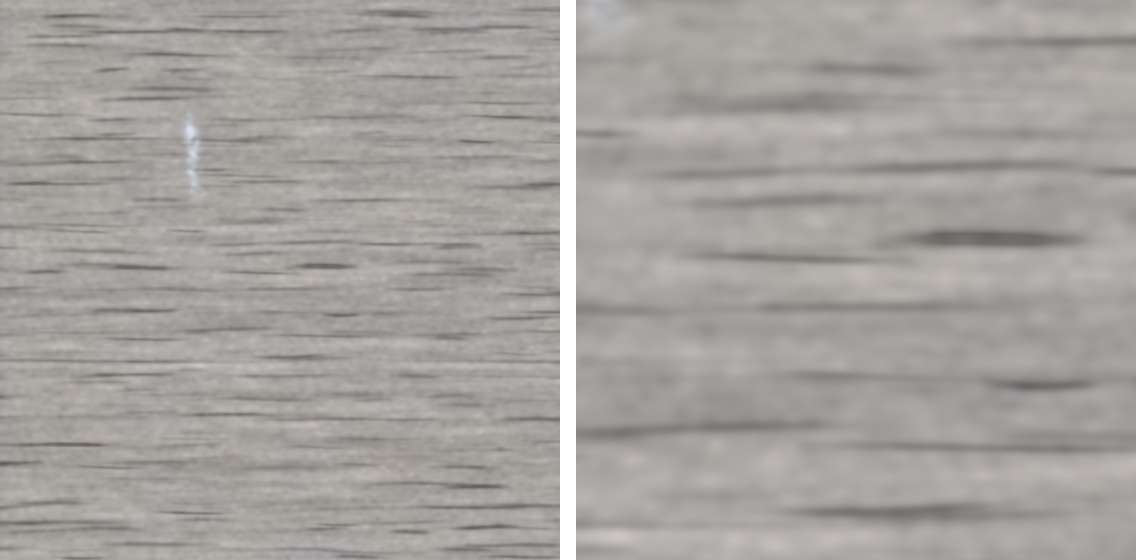
Left, the full canvas; right, a detail of the centre.
This texture is drawn by a three.js fragment shader. Its source:

```glsl
varying vec2 vUv;

// Colours
const vec3 BASE = vec3(0.658, 0.642, 0.628);
const vec3 DARKEN = vec3(1.0, 0.975, 0.95);
const vec3 WARM_TINT = vec3(0.3, 0.2, -1.0);
const vec3 SCUFF_COLOR = vec3(0.83, 0.87, 0.92);

// Grain frequencies across and up, and their contrast
const vec2 STREAK_FREQ = vec2(4.5, 80.0);
const vec2 FIBRE_FREQ = vec2(26.0, 125.0);
const vec2 SPECKLE_FREQ = vec2(95.0, 125.0);
const vec2 TINT_FREQ = vec2(7.0, 16.0);
const float STREAK_GAIN = 0.042;
const float FIBRE_GAIN = 0.030;
const float SPECKLE_GAIN = 0.030;
const float BAND_GAIN = 0.007;
const float TINT_GAIN = 0.010;

// Dark pores
const int PORE_LAYERS = 4;
const vec2 PORE_CELLS = vec2(3.5, 26.0);
const float PORE_WIDTH = 0.0040;
const float PORE_DEPTH = 0.19;

// Long seam and pale scuff
const float SEAM_Y = 0.355;
const float SEAM_WIDTH = 0.0035;
const float SEAM_DEPTH = 0.13;
const vec2 SCUFF_HEAD = vec2(0.341, 0.762);
const float SCUFF_LEAN = 0.075;
const float SCUFF_WIDTH = 0.011;
const float SCUFF_BOTTOM = 0.625;
const float SCUFF_TOP = 0.805;

vec3 hash3(vec2 cell, float seed) {
  vec3 p = fract(vec3(cell, seed).xyx * vec3(0.1031, 0.1030, 0.0973) + seed * 0.137);
  p += dot(p, p.yxz + 33.33);
  return fract((p.xxy + p.yzz) * p.zyx);
}

float bell(float x) {
  return exp(-x * x);
}

// Cellular noise: soft blobs of random sign, one in each cell
float blobs(vec2 p, float seed) {
  vec2 cell = floor(p);
  float sum = 0.0;
  for (int j = -1; j <= 1; j++) {
    for (int i = -1; i <= 1; i++) {
      vec2 id = cell + vec2(float(i), float(j));
      vec3 h = hash3(id, seed);
      vec2 d = p - id - h.xy;
      sum += (2.0 * h.z - 1.0) * exp(-3.0 * dot(d, d));
    }
  }
  return sum;
}

// One tapered dash in each cell, with each row shifted sideways
float pores(vec2 uv, float seed) {
  vec2 p = uv * PORE_CELLS + vec2(0.0, seed * 0.37);
  float row = floor(p.y);
  p.x += hash3(vec2(row, 7.0), seed).x * 5.0;
  vec2 id = floor(p);
  vec3 place = hash3(id, seed + 11.0);
  vec3 look = hash3(id, seed + 23.0);
  float halfLength = mix(0.14, 0.48, look.x);
  float centre = mix(halfLength, 1.0 - halfLength, place.x);
  float along = (fract(p.x) - centre) / halfLength;
  float taper = 1.0 - smoothstep(0.25, 1.0, abs(along));
  float across = (fract(p.y) - mix(0.3, 0.7, place.y)) / PORE_CELLS.y;
  across += 0.0012 * sin(along * 2.5 + look.y * 6.28);
  float width = PORE_WIDTH * mix(0.7, 1.15, look.y);
  return taper * bell(across / width) * mix(0.08, 1.0, look.z * look.z);
}

// Broad uneven bands from layered sines
float bands(vec2 uv) {
  float y = uv.y + 0.006 * sin(uv.x * 5.0 + 1.0);
  return sin(y * 23.0 + 0.8) + 0.7 * sin(y * 57.0 + uv.x * 2.0) + 0.6 * sin(y * 131.0 - uv.x * 3.0);
}

float scuffMask(vec2 uv, float speckle) {
  float path = SCUFF_HEAD.x + (SCUFF_HEAD.y - uv.y) * SCUFF_LEAN + 0.003 * sin(uv.y * 70.0);
  float ends = smoothstep(SCUFF_BOTTOM, SCUFF_BOTTOM + 0.05, uv.y)
             * (1.0 - smoothstep(SCUFF_TOP - 0.03, SCUFF_TOP, uv.y));
  float trail = bell((uv.x - path) / SCUFF_WIDTH) * ends * (0.5 + 0.35 * speckle);
  float head = bell(length((uv - SCUFF_HEAD) / vec2(0.011, 0.016)));
  return clamp(trail + 0.6 * head, 0.0, 1.0);
}

void main() {
  vec2 uv = vUv;
  uv.y += 0.0015 * sin(uv.x * 9.0 + uv.y * 31.0);

  float speckle = blobs(uv * SPECKLE_FREQ, 3.0);
  float streak = blobs(uv * STREAK_FREQ, 1.0);
  float tone = STREAK_GAIN * streak + SPECKLE_GAIN * speckle + BAND_GAIN * bands(uv);
  tone += FIBRE_GAIN * blobs(uv * FIBRE_FREQ, 2.0);

  float pore = 0.0;
  for (int i = 0; i < PORE_LAYERS; i++) {
    pore += pores(uv, float(i) * 3.0 + 5.0);
  }
  tone -= PORE_DEPTH * min(pore, 1.2);

  // Seam: a broken dark line above a lighter edge
  float seamGap = (uv.y - SEAM_Y) / SEAM_WIDTH;
  float seamStrength = 0.6 + 0.4 * sin(uv.x * 6.5 + 0.7);
  tone += SEAM_DEPTH * seamStrength * (0.35 * bell(seamGap * 0.6 + 1.7) - bell(seamGap));

  vec3 color = BASE + DARKEN * tone;
  color += TINT_GAIN * WARM_TINT * blobs(uv * TINT_FREQ, 4.0);
  color = mix(color, SCUFF_COLOR, scuffMask(vUv, speckle));
  gl_FragColor = vec4(color, 1.0);
}
```
